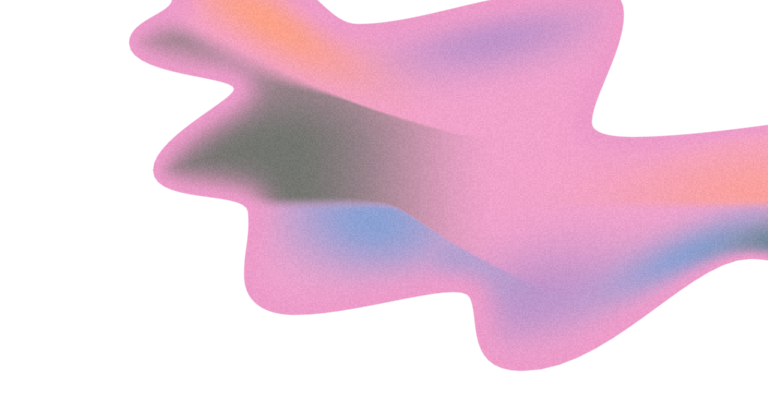
A Shadertoy shader for this background:

```glsl
// A soft folded ribbon of pink, grey, blue and orange on white.
// The outline is a chain of cubic curves giving a signed distance;
// the inside is layered from blurred ellipses cut by two fold lines.

#define GRID_WIDTH 768.0   // canvas width in drawing units
#define CURVE_STEPS 14     // line pieces per outline curve
#define RIM_WIDE 24.0      // pink rim on the left and middle
#define RIM_THIN 9.0       // pink rim at the far right
#define GRAIN_SIZE 1.5
#define GRAIN_AMOUNT 0.035

const vec3 PAPER  = vec3(1.0);
const vec3 PINK   = vec3(0.95, 0.64, 0.80);
const vec3 RIM    = vec3(0.93, 0.61, 0.79);
const vec3 ORANGE = vec3(0.99, 0.63, 0.53);
const vec3 CORAL  = vec3(0.98, 0.63, 0.62);
const vec3 PURPLE = vec3(0.73, 0.57, 0.79);
const vec3 GREY   = vec3(0.45, 0.46, 0.44);
const vec3 BLUE   = vec3(0.54, 0.63, 0.83);
const vec3 TEAL   = vec3(0.42, 0.53, 0.60);

// Outline state: drawing pen, squared distance and inside sign
vec2 pen;
float nearest = 1e9;
float side = 1.0;

void lineTo(vec2 p, vec2 b) {
    vec2 e = b - pen, w = p - pen;
    vec2 q = w - e * clamp(dot(w, e) / dot(e, e), 0.0, 1.0);
    nearest = min(nearest, dot(q, q));
    bool crosses = (pen.y > p.y) != (b.y > p.y);
    if (crosses && p.x < pen.x + e.x * w.y / e.y) side = -side;
    pen = b;
}

void curveTo(vec2 p, vec2 b, vec2 c, vec2 d) {
    vec2 a = pen;
    for (int i = 1; i <= CURVE_STEPS; i++) {
        float t = float(i) / float(CURVE_STEPS), s = 1.0 - t;
        lineTo(p, s*s*s*a + 3.0*s*s*t*b + 3.0*s*t*t*c + t*t*t*d);
    }
}

// Distance to the ribbon's edge, positive inside
float ribbon(vec2 p) {
    vec2 start = vec2(172, 0);
    pen = start;
    curveTo(p, vec2(170, 14), vec2(129, 20), vec2(129, 43));
    curveTo(p, vec2(129, 76), vec2(234, 76), vec2(234, 89));
    curveTo(p, vec2(234, 100), vec2(153, 138), vec2(153, 170));
    curveTo(p, vec2(153, 205), vec2(246, 190), vec2(248, 212));
    curveTo(p, vec2(250, 238), vec2(244, 250), vec2(244, 275));
    curveTo(p, vec2(244, 302), vec2(264, 315), vec2(295, 315));
    curveTo(p, vec2(360, 315), vec2(462, 278), vec2(470, 298));
    curveTo(p, vec2(480, 320), vec2(465, 371), vec2(522, 371));
    curveTo(p, vec2(610, 371), vec2(690, 259), vec2(750, 259));
    curveTo(p, vec2(775, 259), vec2(800, 268), vec2(850, 280));
    lineTo(p, vec2(850, 114));
    curveTo(p, vec2(770, 124), vec2(700, 136), vec2(635, 137));
    curveTo(p, vec2(605, 137), vec2(590, 132), vec2(592, 120));
    curveTo(p, vec2(594, 95), vec2(624, 50), vec2(624, 14));
    curveTo(p, vec2(624, -30), vec2(560, -12), vec2(490, 0));
    curveTo(p, vec2(450, 8), vec2(400, 24), vec2(358, 24));
    curveTo(p, vec2(338, 24), vec2(325, 5), vec2(310, -6));
    curveTo(p, vec2(280, -60), vec2(190, -60), start);
    return -side * sqrt(nearest);
}

// Blurred ellipse, turned by an angle in radians
float blot(vec2 p, vec2 centre, vec2 radius, float angle) {
    float c = cos(angle), s = sin(angle);
    vec2 q = mat2(c, -s, s, c) * (p - centre) / radius;
    return exp(-dot(q, q));
}

float hash(vec2 p) {
    vec3 q = fract(p.xyx * 0.1031);
    q += dot(q, q.yzx + 33.33);
    return fract((q.x + q.y) * q.z);
}

vec3 ribbonColour(vec2 p, float depth) {
    // Upper sheet
    vec3 col = mix(PINK, PURPLE, 0.95 * blot(p, vec2(495, 36), vec2(105, 34), -0.2));
    col = mix(col, ORANGE, blot(p, vec2(272, 22), vec2(105, 30), 0.52));

    // Right arm: coral above, blue to teal below a soft crease
    float arm = smoothstep(198.0, 212.0, p.y);
    col = mix(col, CORAL, (1.0 - arm) * blot(p, vec2(765, 190), vec2(145, 46), -0.1));
    col = mix(col, PURPLE, 0.85 * blot(p, vec2(535, 296), vec2(95, 48), -0.3));
    col = mix(col, BLUE, arm * blot(p, vec2(690, 257), vec2(95, 27), -0.42));
    col = mix(col, TEAL, arm * blot(p, vec2(785, 238), vec2(62, 20), -0.2));

    // Fold lines as heights over x
    float u = p.x - 260.0, v = p.x - 395.0;
    float upperFold = 62.0 + 0.48 * u - 0.00062 * u * u;
    float ramp = 0.5 * (v + sqrt(v * v + 150.0));
    float lowerFold = 203.0 + 0.75 * ramp - 0.0012 * ramp * ramp;
    float blur = mix(24.0, 3.0, smoothstep(240.0, 350.0, p.x));
    float under = smoothstep(-0.3 * blur, blur, p.y - upperFold);
    float crease = mix(8.0, 2.0, smoothstep(340.0, 410.0, p.x));
    float below = smoothstep(-crease, crease, p.y - lowerFold);

    // Grey shadow between the folds, blue sheet below them
    float shade = smoothstep(505.0, 285.0, p.x) * mix(0.7, 1.0, smoothstep(75.0, 145.0, p.y));
    col = mix(col, GREY, shade * under * (1.0 - below));
    float sheet = max(blot(p, vec2(372, 222), vec2(88, 52), 0.15),
                      0.65 * blot(p, vec2(460, 263), vec2(60, 30), 0.4));
    col = mix(col, BLUE, below * sheet);

    float rim = depth / mix(RIM_WIDE, RIM_THIN, smoothstep(600.0, 750.0, p.x));
    return mix(col, RIM, exp(-rim * rim));
}

void mainImage(out vec4 fragColor, in vec2 fragCoord) {
    // Drawing units, measured down from the top edge
    float unit = GRID_WIDTH / iResolution.x;
    vec2 p = vec2(fragCoord.x, iResolution.y - fragCoord.y) * unit;

    float depth = ribbon(p);
    vec3 col = ribbonColour(p, max(depth, 0.0));
    col += GRAIN_AMOUNT * (hash(floor(p / GRAIN_SIZE)) - 0.5);
    fragColor = vec4(mix(PAPER, col, smoothstep(-unit, unit, depth)), 1.0);
}
```
